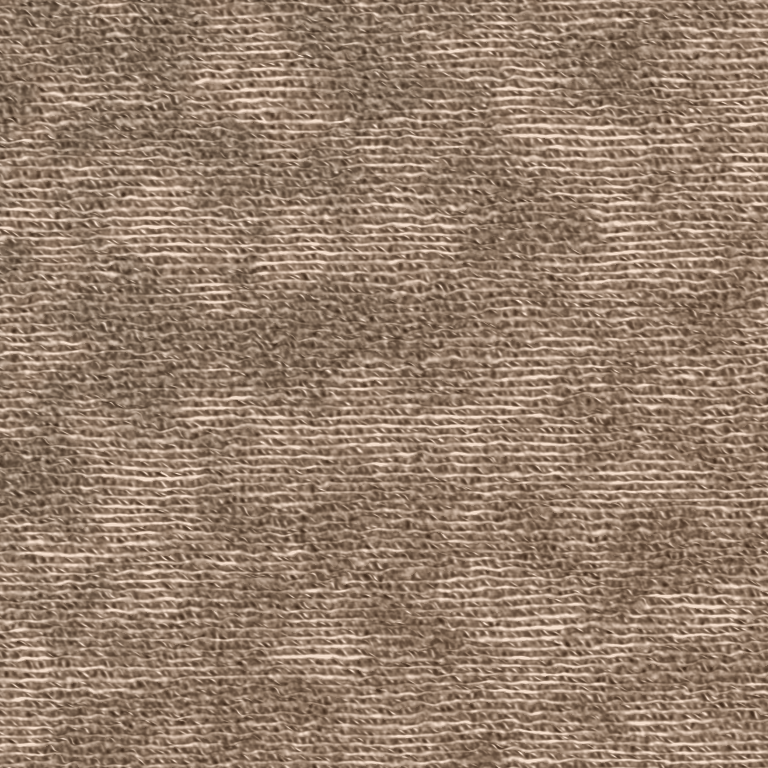
Write a Shadertoy shader that draws this texture.

```glsl
const float ROWS = 80.0;
const float LOOPS_PER_ROW = 88.0;
const float CORD_HEIGHT = 0.25;
const float LOOP_HEIGHT = 0.7;

vec2 hash2(vec2 p) {
    vec3 q = fract(vec3(p.xyx) * vec3(0.1031, 0.1030, 0.0973));
    q += dot(q, q.yzx + 33.33);
    return fract((q.xx + q.yz) * q.zy);
}

float gradientDot(vec2 cell, vec2 corner, vec2 local) {
    return dot(hash2(cell + corner) * 2.0 - 1.0, local - corner);
}

float gradientNoise(vec2 p) {
    vec2 cell = floor(p);
    vec2 f = fract(p);
    vec2 u = f * f * f * (f * (f * 6.0 - 15.0) + 10.0);
    float low = mix(gradientDot(cell, vec2(0, 0), f), gradientDot(cell, vec2(1, 0), f), u.x);
    float high = mix(gradientDot(cell, vec2(0, 1), f), gradientDot(cell, vec2(1, 1), f), u.x);
    return mix(low, high, u.y);
}

float bump(vec2 offset, vec2 size) {
    vec2 q = offset / size;
    return exp(-dot(q, q));
}

// Worn pale areas, 0 in the dull pile and 1 where the cords show
float palePatches(vec2 uv) {
    float n = 0.95 * gradientNoise(uv * vec2(6.5, 7.5) + 17.3);
    n += 0.6 * gradientNoise(uv * vec2(14.0, 18.0) + 41.7);
    n += 0.35 * gradientNoise(uv * vec2(30.0, 55.0) + 8.1);
    return smoothstep(-0.4, 0.45, n + 0.14 * (uv.x - 0.5));
}

// Slanted yarn loops: x is the dark hollow, y the lit strand
vec2 yarnLoops(float x, float row, float height) {
    vec2 shade = vec2(0.0);
    float cell = floor(x);
    for (int i = -1; i <= 1; i++) {
        vec2 id = vec2(cell + float(i), row);
        vec2 jitter = hash2(id + 5.0);
        vec2 strength = hash2(id + 71.0);
        vec2 centre = vec2(id.x + 0.1 + 0.8 * jitter.x, LOOP_HEIGHT + 0.22 * (jitter.y - 0.5));
        vec2 d = vec2(x, height) - centre;
        d.x += d.y * (strength.y * 1.8 - 0.3);
        float width = mix(0.22, 0.34, strength.y);
        shade.x += (0.35 + 0.65 * strength.x) * bump(d, vec2(width, 0.25));
        shade.y += (0.25 + strength.y) * bump(d - vec2(0.45, 0.02), vec2(0.2, 0.23));
    }
    return shade;
}

vec3 yarnColor(float tone, float coolness) {
    const vec3 DARK = vec3(0.26, 0.175, 0.115);
    const vec3 MIDDLE = vec3(0.57, 0.47, 0.388);
    const vec3 PALE = vec3(0.94, 0.852, 0.783);
    vec3 color = tone < 0.57
        ? mix(DARK, MIDDLE, (tone - 0.26) / 0.31)
        : mix(MIDDLE, PALE, (tone - 0.57) / 0.37);
    return color + coolness * vec3(-0.012, 0.003, 0.009);
}

void mainImage(out vec4 fragColor, in vec2 fragCoord) {
    vec2 uv = fragCoord / iResolution.y;
    float pale = palePatches(uv);

    // Nearly level rows with a slight hand-made wobble
    float y = (uv.y - 0.008 * uv.x) * ROWS;
    y += 0.7 * gradientNoise(uv * vec2(7.0, 16.0));
    y += mix(0.75, 0.25, pale) * gradientNoise(uv * vec2(50.0, 75.0) + 3.0);
    float row = floor(y);
    float height = fract(y);

    // Smooth cord, broken into streaks
    float streak = gradientNoise(vec2(uv.x * 13.0, row * 7.37 + 0.5));
    streak += gradientNoise(vec2(uv.x * 48.0, row * 3.71 + 9.5));
    float cord = exp(-pow((height - CORD_HEIGHT) / 0.18, 2.0));
    float cordLight = mix(0.13, 0.36, pale) * clamp(1.0 + streak, 0.2, 1.5);

    // Loops come in runs along each row
    float runs = gradientNoise(vec2(uv.x * 24.0, row * 5.53 + 4.5));
    float loopDepth = clamp(1.0 + 1.1 * runs, 0.5, 1.5);
    float loopX = uv.x * LOOPS_PER_ROW + 13.7 * hash2(vec2(row, 2.0)).x;
    vec2 loops = yarnLoops(loopX, row, height) * loopDepth;
    float seam = exp(-pow((height - 0.5) / 0.13, 2.0));

    // Short threads and slanted, curly fibres
    float threads = gradientNoise(uv * vec2(65.0, 150.0) + 29.0);
    vec2 slanted = vec2(uv.x + 0.7 * uv.y, uv.y - 0.3 * uv.x);
    float fibres = gradientNoise(slanted * vec2(145.0, 105.0) + 51.0);
    fibres += 0.4 * gradientNoise(uv * vec2(220.0, 240.0) + 63.0);

    float tone = mix(0.505, 0.575, pale);
    tone += cord * cordLight;
    tone -= mix(0.19, 0.26, pale) * loops.x;
    tone += mix(0.24, 0.29, pale) * loops.y;
    tone -= 0.07 * seam;
    tone += mix(0.22, 0.16, pale) * threads;
    tone += mix(0.34, 0.22, pale) * fibres;
    tone += 0.35 * max(0.43 - tone, 0.0);

    float upperLeft = smoothstep(-0.5, 0.6, uv.y - uv.x);
    float coolness = (1.0 - pale) * (0.2 + upperLeft);
    fragColor = vec4(yarnColor(clamp(tone, 0.26, 0.96), coolness), 1.0);
}
```
